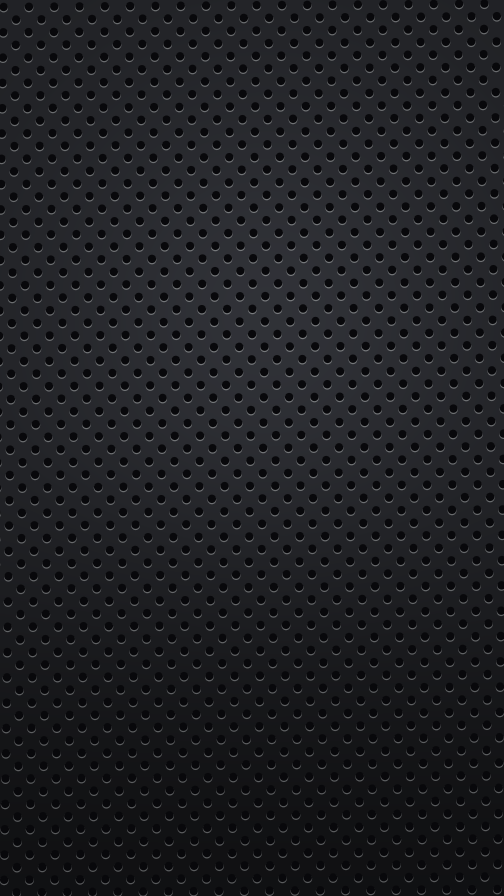
This texture is drawn by a Shadertoy shader. Its source:

```glsl
// Dark perforated metal plate: staggered round holes on a slightly skewed
// lattice, each with a bright crescent on its lower rim. The plate darkens
// toward the bottom and carries a soft glow above the middle.

// Lengths are in canvas widths
const vec2 ROW_STEP = vec2(0.0502, 0.00035);
const vec2 COLUMN_STEP = vec2(0.0007, 0.0502);
const vec2 LATTICE_ANCHOR = vec2(0.375, 1.137);
const float RIM_RADIUS = 0.0087;
const float HOLE_RADIUS = 0.0083;
const vec2 HOLE_OFFSET = vec2(0.0, 0.0021);

// Lighting, in fractions of the canvas
const vec2 GLOW_CENTER = vec2(0.53, 0.65);
const vec2 GLOW_SIZE = vec2(0.42, 0.25);
const float GLOW_STRENGTH = 0.065;
const float BOTTOM_LIGHT = 0.067;
const float TOP_LIGHT = 0.132;

const vec3 METAL_TINT = vec3(0.96, 0.99, 1.10);
const vec3 RIM_COLOR = vec3(0.47, 0.48, 0.49);
const vec3 HOLE_COLOR = vec3(0.032, 0.032, 0.042);

// Offset from the nearest hole, choosing between two interleaved grids
vec2 nearestHoleOffset(vec2 p) {
    mat2 lattice = mat2(ROW_STEP, COLUMN_STEP);
    vec2 cell = inverse(lattice) * (p - LATTICE_ANCHOR);
    vec2 corner = lattice * (cell - floor(cell + 0.5));
    vec2 center = lattice * (fract(cell) - 0.5);
    return dot(corner, corner) < dot(center, center) ? corner : center;
}

// Smooth coverage of a disc
float disc(vec2 p, float radius, float pixel) {
    return clamp(0.5 - (length(p) - radius) / pixel, 0.0, 1.0);
}

// Vertical falloff plus an elliptical glow
float plateLight(vec2 uv) {
    vec2 q = (uv - GLOW_CENTER) / GLOW_SIZE;
    float falloff = mix(BOTTOM_LIGHT, TOP_LIGHT, smoothstep(0.0, 0.55, uv.y));
    return falloff + GLOW_STRENGTH * exp(-dot(q, q));
}

void mainImage(out vec4 fragColor, in vec2 fragCoord) {
    float pixel = 1.0 / iResolution.x;
    vec2 offset = nearestHoleOffset(fragCoord * pixel);
    float light = plateLight(fragCoord / iResolution.xy);

    // Plate, then lit rim, then the hole shifted up to leave a crescent
    vec3 color = METAL_TINT * light;
    vec3 rim = RIM_COLOR * (0.6 + 2.0 * light);
    color = mix(color, rim, disc(offset, RIM_RADIUS, pixel));
    color = mix(color, HOLE_COLOR, disc(offset - HOLE_OFFSET, HOLE_RADIUS, pixel));

    fragColor = vec4(color, 1.0);
}
```
